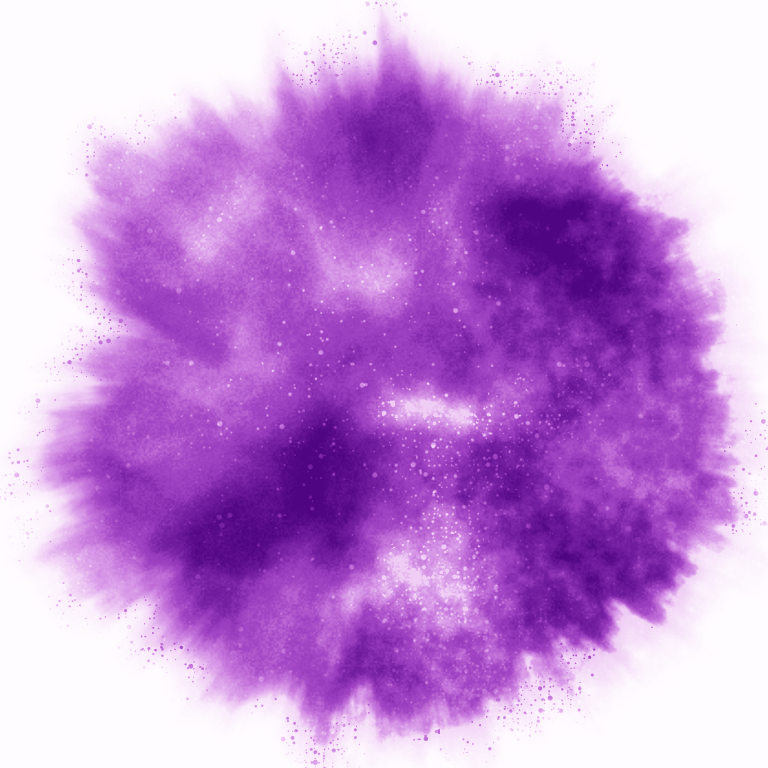
Reproduce this background procedurally as a WebGL 2 fragment shader.

```glsl
#version 300 es
precision highp float;
// A burst of violet powder on white. Soft puffs of light and shadow are warped
// by fractal noise, combed outward by radial streaks, and cut by a ragged rim.
// Grain, pale specks and loose crumbs at the rim give the powder its texture.

#define CENTER vec2(0.51, 0.49)
#define RADIUS 0.425
#define BASE_TONE 0.47
#define WARP 0.085
#define BILLOW 0.50
#define STREAK 0.32
#define GRIT 0.42
#define GRAIN 0.09
#define SPECK_LIGHT 0.30

uniform vec2 u_resolution;
out vec4 fragColor;

float hash(vec2 p) {
  vec3 q = fract(vec3(p.xyx) * 0.1031);
  q += dot(q, q.yzx + 33.33);
  return fract((q.x + q.y) * q.z);
}

float noise(vec2 p) {
  vec2 i = floor(p), f = fract(p);
  f = f * f * (3.0 - 2.0 * f);
  return mix(mix(hash(i), hash(i + vec2(1, 0)), f.x),
             mix(hash(i + vec2(0, 1)), hash(i + vec2(1, 1)), f.x), f.y);
}

float fbm(vec2 p) {
  float sum = 0.0, amp = 0.516;
  for (int i = 0; i < 5; i++) {
    sum += amp * noise(p);
    p = mat2(1.6, 1.2, -1.2, 1.6) * p + 17.3;
    amp *= 0.5;
  }
  return sum;
}

// Soft elliptical spot, turned by an angle in radians
float puff(vec2 p, vec2 at, vec2 size, float turn) {
  float c = cos(turn), s = sin(turn);
  vec2 q = mat2(c, -s, s, c) * (p - at) / size;
  return exp(-dot(q, q));
}

// Bump of the rim around one direction
float lobe(vec2 dir, float angle, float sharpness) {
  return exp(sharpness * (dot(dir, vec2(cos(angle), sin(angle))) - 1.0));
}

// Scattered round particles, one at most per cell
float specks(vec2 p, float cells, float chance, float px) {
  vec2 g = p * cells, id = floor(g);
  vec2 at = 0.3 + 0.4 * vec2(hash(id + 3.1), hash(id + 57.7));
  float size = mix(0.08, 0.26, hash(id + 91.3)), soft = px * cells;
  float disc = 1.0 - smoothstep(size - soft, size + soft, length(fract(g) - at));
  return disc * step(hash(id + 23.9), chance);
}

// Violet ramp from deep shadow to white
vec3 powder(float t) {
  vec3 c = mix(vec3(0.31, 0.02, 0.51), vec3(0.44, 0.11, 0.62), smoothstep(0.0, 0.25, t));
  c = mix(c, vec3(0.62, 0.26, 0.76), smoothstep(0.2, 0.48, t));
  c = mix(c, vec3(0.76, 0.44, 0.85), smoothstep(0.45, 0.66, t));
  c = mix(c, vec3(0.85, 0.61, 0.91), smoothstep(0.62, 0.79, t));
  c = mix(c, vec3(0.94, 0.81, 0.96), smoothstep(0.76, 0.9, t));
  return mix(c, vec3(1.0, 0.99, 1.0), smoothstep(0.87, 1.0, t));
}

float shadows(vec2 p) {
  return 0.28 * puff(p, vec2(0.51, 0.82), vec2(0.07, 0.09), 0.0)
       + 0.46 * puff(p, vec2(0.73, 0.68), vec2(0.13, 0.06), -0.65)
       + 0.42 * puff(p, vec2(0.42, 0.41), vec2(0.09, 0.11), 0.3)
       + 0.30 * puff(p, vec2(0.31, 0.33), vec2(0.10, 0.06), 0.5)
       + 0.24 * puff(p, vec2(0.44, 0.29), vec2(0.04, 0.06), 0.0)
       + 0.30 * puff(p, vec2(0.65, 0.40), vec2(0.08, 0.06), 0.4)
       + 0.38 * puff(p, vec2(0.77, 0.30), vec2(0.12, 0.05), -0.3)
       + 0.30 * puff(p, vec2(0.26, 0.21), vec2(0.08, 0.06), 0.7)
       + 0.26 * puff(p, vec2(0.76, 0.17), vec2(0.06, 0.08), 0.5)
       + 0.22 * puff(p, vec2(0.48, 0.12), vec2(0.08, 0.07), 0.0)
       + 0.18 * puff(p, vec2(0.63, 0.57), vec2(0.08, 0.07), 0.0);
}

float lights(vec2 p) {
  return 0.24 * puff(p, vec2(0.48, 0.65), vec2(0.11, 0.07), 0.0)
       + 0.24 * puff(p, vec2(0.30, 0.68), vec2(0.07, 0.09), 0.0)
       + 0.18 * puff(p, vec2(0.32, 0.54), vec2(0.09, 0.07), 0.2)
       + 0.42 * puff(p, vec2(0.565, 0.465), vec2(0.08, 0.028), 0.35)
       + 0.28 * puff(p, vec2(0.57, 0.23), vec2(0.09, 0.08), 0.0)
       + 0.22 * puff(p, vec2(0.46, 0.205), vec2(0.05, 0.025), 0.3)
       + 0.14 * puff(p, vec2(0.20, 0.76), vec2(0.09, 0.07), 0.0)
       + 0.16 * puff(p, vec2(0.68, 0.80), vec2(0.09, 0.06), -0.5);
}

void main() {
  float scale = min(u_resolution.x, u_resolution.y), px = 1.0 / scale;
  vec2 p = (gl_FragCoord.xy - 0.5 * u_resolution) * px + 0.5;
  vec2 ray = p - CENTER;
  float r = length(ray);
  vec2 dir = ray / max(r, 0.001);
  float gritty = smoothstep(-0.1, 0.22, ray.x - 0.5 * ray.y);
  float outer = smoothstep(0.12, 0.38, r);

  // Ragged rim, softer on the left
  float comb = fbm(dir * (7.0 + 5.0 * r) + 31.0) - 0.5;
  float crumble = fbm(p * 48.0) - 0.5;
  float rim = RADIUS + 0.13 * comb + 0.05 * gritty * crumble + 0.06 * (fbm(p * 9.0) - 0.5)
    + 0.03 * lobe(dir, 1.57, 45.0) - 0.04 * lobe(dir, 2.0, 60.0) + 0.03 * lobe(dir, 2.42, 30.0)
    - 0.045 * lobe(dir, 2.96, 60.0) + 0.03 * lobe(dir, 3.5, 30.0) + 0.035 * lobe(dir, 5.8, 20.0);
  float soft = mix(0.075, 0.04, gritty);
  float density = 1.0 - smoothstep(rim - soft, rim + soft * 0.7, r);
  density = max(density, 0.22 * (1.0 - smoothstep(rim - 0.04, rim + 0.1, r)));

  // Billowing light and shadow
  vec2 bend = vec2(fbm(p * 6.0 + 4.0), fbm(p * 6.0 + 43.0)) - 0.5;
  vec2 q = p + WARP * bend;
  float tone = BASE_TONE + lights(q) - shadows(q);
  tone += BILLOW * (fbm(q * 8.0 + 2.0 * bend) - 0.5) + STREAK * outer * comb;
  tone += GRIT * mix(0.2, 1.0, gritty) * crumble + GRAIN * (noise(p * 420.0) - 0.5);

  // Pale specks inside, loose crumbs along the rim
  float clump = smoothstep(0.42, 0.65, fbm(p * 7.0 + 71.0));
  float band = 1.0 - smoothstep(0.0, 0.06, abs(r - rim - 0.015));
  for (int i = 0; i < 3; i++) {
    float cells = 75.0 + 48.0 * float(i);
    float chance = 0.03 + 0.25 * clump * mix(0.15, 1.0, gritty);
    tone += SPECK_LIGHT * specks(p, cells, chance, px) * (1.0 - 0.6 * outer);
    density = max(density, 0.65 * band * specks(p + 0.37, cells, 0.4 * clump, px));
  }
  fragColor = vec4(powder(mix(1.0, clamp(tone, 0.0, 0.88), density)), 1.0);
}
```
